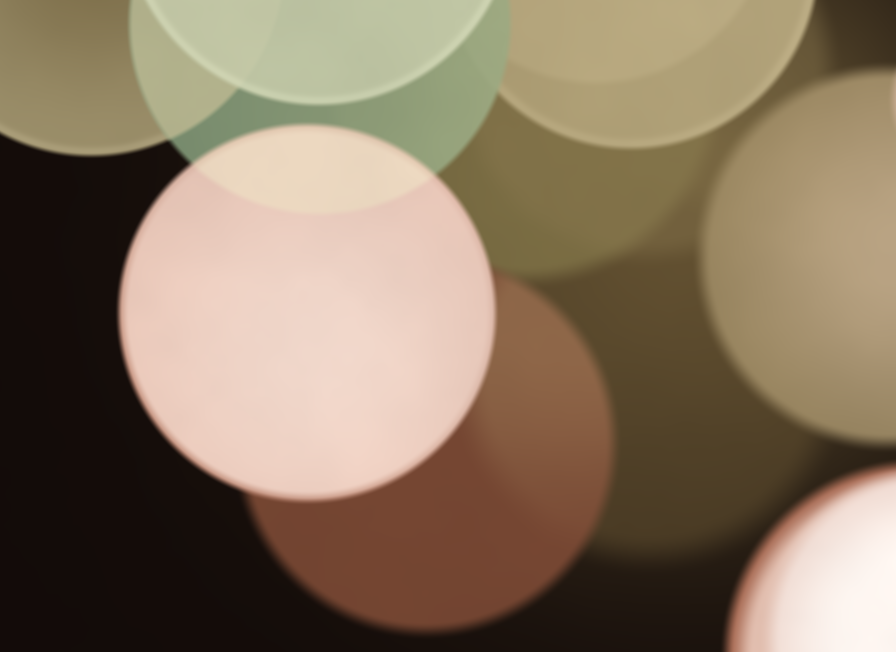
Write a Shadertoy shader that draws this background.

```glsl
const vec3 NIGHT = vec3(0.075, 0.045, 0.035);
const vec3 OLIVE = vec3(0.43, 0.36, 0.22);
const vec3 SAND = vec3(0.69, 0.63, 0.47);
const vec3 SAGE = vec3(0.55, 0.62, 0.48);
const vec3 MINT = vec3(0.77, 0.79, 0.66);
const vec3 CREAM = vec3(0.93, 0.86, 0.76);
const vec3 BLUSH = vec3(0.95, 0.85, 0.80);
const vec3 ROSE = vec3(0.89, 0.75, 0.69);
const vec3 COPPER = vec3(0.66, 0.42, 0.33);
const vec3 RUST = vec3(0.47, 0.28, 0.20);

float hash(vec2 p) {
    return fract(sin(dot(p, vec2(127.1, 311.7))) * 43758.5453);
}

float noise(vec2 p) {
    vec2 cell = floor(p), f = fract(p);
    f = f * f * (3.0 - 2.0 * f);
    return mix(mix(hash(cell), hash(cell + vec2(1, 0)), f.x),
               mix(hash(cell + vec2(0, 1)), hash(cell + vec2(1, 1)), f.x), f.y);
}

float fbm(vec2 p) {
    float sum = 0.0, amp = 0.5;
    for (int i = 0; i < 4; i++) {
        sum += amp * noise(p);
        p = p * 2.03 + 7.1;
        amp *= 0.5;
    }
    return sum;
}

// Coverage of a disc with a soft edge
float disc(vec2 p, vec2 center, float radius, float blur) {
    return 1.0 - smoothstep(-blur, blur, length(p - center) - radius);
}

// Thin band just inside the edge of a disc
float rim(vec2 p, vec2 center, float radius, float width) {
    float d = (length(p - center) - radius + width) / width;
    return exp(-d * d);
}

float glow(vec2 p, vec2 center, float falloff) {
    vec2 d = p - center;
    return exp(-falloff * dot(d, d));
}

void mainImage(out vec4 fragColor, in vec2 fragCoord) {
    vec2 p = fragCoord / iResolution.y;
    float mottle = fbm(p * 7.0) - 0.47;

    // Dark ground with a warm haze
    vec3 col = mix(NIGHT, OLIVE, glow(p, vec2(1.04, 0.70), 5.0));

    // Faint olive discs in the distance
    vec2 lowCenter = vec2(0.995, 0.427);
    float low = disc(p, lowCenter, 0.278, 0.035);
    col = mix(col, vec3(0.36, 0.29, 0.175), 0.65 * low);
    float haze = disc(p, vec2(0.806, 0.866), 0.292, 0.02);
    col = mix(col, vec3(0.52, 0.47, 0.29), 0.75 * haze);
    float band = disc(p, vec2(0.99, 0.89), 0.28, 0.025);
    col = mix(col, vec3(0.54, 0.47, 0.31), 0.4 * band);

    // Sand disc at the right, paler toward the border
    vec2 rightCenter = vec2(1.362, 0.606);
    float right = disc(p, rightCenter, 0.286, 0.016);
    vec3 rightTone = mix(vec3(0.55, 0.48, 0.32), vec3(0.78, 0.69, 0.56),
                         glow(p, vec2(1.40, 0.61), 12.0));
    col = mix(col, rightTone, 0.9 * right);
    col = mix(col, ROSE, 0.7 * disc(p, vec2(1.487, 0.848), 0.115, 0.012));

    // Sand discs along the top
    vec2 topCenter = vec2(0.968, 1.059);
    float top = disc(p, topCenter, 0.287, 0.006);
    col = mix(col, SAND + 0.08 * (p.x - 0.95), 0.93 * top);
    col += 0.035 * top * disc(p, vec2(0.914, 1.143), 0.27, 0.008);
    col += 0.04 * top * rim(p, topCenter, 0.287, 0.008);

    vec2 leftCenter = vec2(0.140, 1.057);
    float left = disc(p, leftCenter, 0.296, 0.005);
    col = mix(col, mix(vec3(0.52, 0.46, 0.31), vec3(0.63, 0.58, 0.43),
                       smoothstep(0.0, 0.3, length(p - leftCenter))), 0.95 * left);
    col += 0.06 * left * rim(p, leftCenter, 0.296, 0.007);

    // Sage disc, its overlap at the left, and the mint disc above
    vec2 sageCenter = vec2(0.491, 0.964);
    float sage = disc(p, sageCenter, 0.292, 0.006);
    vec3 sageTone = SAGE + vec3(0.22, 0.15, 0.09) * (p.x - 0.5);
    col = mix(col, sageTone, 0.93 * sage);
    col = mix(col, vec3(0.72, 0.71, 0.56), 0.9 * sage * left);
    vec2 mintCenter = vec2(0.489, 1.140);
    float mint = disc(p, mintCenter, 0.301, 0.005);
    col = mix(col, MINT, 0.88 * mint * sage);
    col += 0.05 * mint * sage * rim(p, mintCenter, 0.301, 0.007);

    // Rust disc, lighter where the olive one crosses it
    float rust = disc(p, vec2(0.654, 0.319), 0.287, 0.014);
    vec3 rustTone = mix(RUST, vec3(0.57, 0.41, 0.29), low * smoothstep(0.1, 0.5, p.y));
    col = mix(col, rustTone, 0.95 * rust);

    // Blush disc with a copper fringe and a cream overlap
    vec2 blushCenter = vec2(0.471, 0.520);
    float blush = disc(p, blushCenter, 0.289, 0.006);
    vec3 blushTone = mix(ROSE, BLUSH, glow(p, vec2(0.49, 0.46), 14.0));
    blushTone = mix(blushTone, CREAM, 0.85 * sage);
    float fringe = smoothstep(0.272, 0.292, length(p - blushCenter));
    float lowerLeft = smoothstep(-0.1, 0.35, dot(blushCenter - p, vec2(0.6, 0.8)));
    blushTone = mix(blushTone, COPPER, fringe * (0.2 + 0.6 * lowerLeft));
    col = mix(col, blushTone, blush);

    // White disc in the corner inside a copper crescent
    float crescent = disc(p, vec2(1.407, -0.004), 0.292, 0.012);
    float core = disc(p, vec2(1.434, 0.023), 0.253, 0.018);
    float whiteness = smoothstep(0.30, 0.12, length(p - vec2(1.42, 0.02)));
    vec3 coreTone = mix(vec3(0.93, 0.83, 0.79), vec3(1.0, 0.97, 0.95), whiteness);
    vec3 crescentTone = mix(COPPER, ROSE, smoothstep(0.29, 0.25, length(p - vec2(1.407, -0.004))));
    col = mix(col, mix(crescentTone, coreTone, core), crescent);

    // Gentle unevenness of the light
    col *= 1.0 + 0.06 * mottle;
    fragColor = vec4(clamp(col, 0.0, 1.0), 1.0);
}
```
